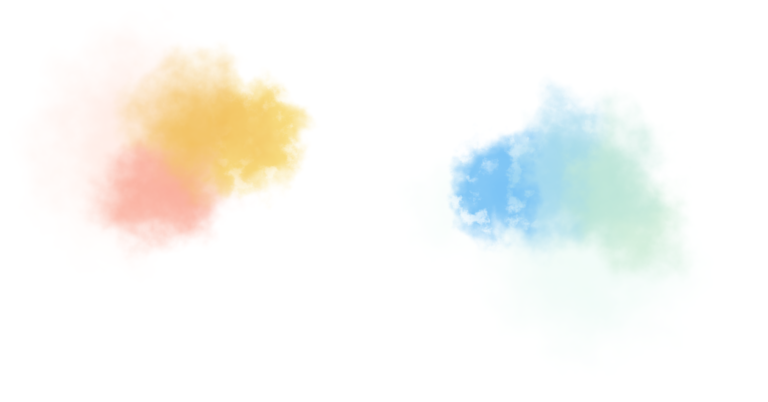
This background is drawn by a Shadertoy shader. Its source:

```glsl
// Two watercolour clouds on white paper: coral and gold upper left, blue and mint right.
// Each cloud layers soft tilted ellipses whose edges are feathered by warping space
// with gradient noise; finer noise lifts pigment off to leave pale blooms.

const vec3 PAPER  = vec3(1.0);
const vec3 BLUSH  = vec3(1.00, 0.91, 0.88);
const vec3 CORAL  = vec3(0.98, 0.68, 0.61);
const vec3 GOLD   = vec3(0.95, 0.76, 0.38);
const vec3 LEMON  = vec3(0.97, 0.86, 0.49);
const vec3 AZURE  = vec3(0.49, 0.77, 0.96);
const vec3 SKY    = vec3(0.62, 0.84, 0.94);
const vec3 MINT   = vec3(0.74, 0.90, 0.85);
const vec3 SAGE   = vec3(0.79, 0.92, 0.83);
const vec3 MIST   = vec3(0.92, 0.98, 0.96);

const float DESIGN_ASPECT = 512.0 / 268.0;
const float BILLOW_SCALE  = 8.0;   // size of the large edge lobes
const float BILLOW_AMOUNT = 0.10;
const float FEATHER_SCALE = 27.0;  // size of the fine edge wisps
const float FEATHER_AMOUNT = 0.025;
const float BLOOM_SCALE   = 23.0;  // size of the pale blooms
const float MOTTLE_AMOUNT = 0.16;  // uneven pigment density

vec2 gradientAt(vec2 cell) {
    vec3 h = fract(cell.xyx * vec3(0.1031, 0.1030, 0.0973));
    h += dot(h, h.yzx + 33.33);
    float angle = 6.28318 * fract((h.x + h.y) * h.z);
    return vec2(cos(angle), sin(angle));
}

float gradientNoise(vec2 p) {
    vec2 i = floor(p), f = fract(p);
    vec2 u = f * f * f * (f * (f * 6.0 - 15.0) + 10.0);
    vec2 e = vec2(0.0, 1.0);
    float a = dot(gradientAt(i), f);
    float b = dot(gradientAt(i + e.yx), f - e.yx);
    float c = dot(gradientAt(i + e.xy), f - e.xy);
    float d = dot(gradientAt(i + e.yy), f - e.yy);
    return mix(mix(a, b, u.x), mix(c, d, u.x), u.y);
}

float fbm(vec2 p) {
    float sum = 0.0, amplitude = 0.6;
    for (int octave = 0; octave < 4; octave++) {
        sum += amplitude * gradientNoise(p);
        p = mat2(1.6, 1.2, -1.2, 1.6) * p + 7.3;
        amplitude *= 0.5;
    }
    return sum;
}

vec2 fbm2(vec2 p) {
    return vec2(fbm(p), fbm(p + vec2(31.7, 12.4)));
}

// Lays one pigment over the base; texture holds bloom and mottle noise
vec3 wash(vec3 base, vec2 p, vec2 centre, vec2 radius, float tilt, vec3 pigment,
          float opacity, float softness, float bloom, vec2 texture2) {
    float c = cos(tilt), s = sin(tilt);
    vec2 q = mat2(c, -s, s, c) * (p - centre) / radius;
    float d = length(q);
    float cover = 1.0 - smoothstep(1.0 - softness, 1.0 + 0.35 * softness, d);
    float lifted = smoothstep(-0.02, 0.30, texture2.x) * smoothstep(0.0, 0.8, d);
    cover *= (1.0 - bloom * lifted) * (1.0 + MOTTLE_AMOUNT * texture2.y);
    return mix(base, pigment, clamp(opacity * cover, 0.0, 1.0));
}

void mainImage(out vec4 fragColor, in vec2 fragCoord) {
    // Height is one unit; width is fitted to the design aspect
    vec2 p = fragCoord / iResolution.xy * vec2(DESIGN_ASPECT, 1.0);

    // Shared distortion and pigment texture
    vec2 w = p + BILLOW_AMOUNT * fbm2(p * BILLOW_SCALE)
               + FEATHER_AMOUNT * fbm2(p * FEATHER_SCALE + 5.0);
    vec2 t = vec2(fbm(p * BLOOM_SCALE + 3.0), fbm(p * BILLOW_SCALE * 1.5 + 19.0));

    vec3 colour = PAPER;

    // Warm cloud
    colour = wash(colour, w, vec2(0.31, 0.65), vec2(0.22, 0.27), -0.20, BLUSH, 0.75, 0.85, 0.15, t);
    colour = wash(colour, w, vec2(0.41, 0.53), vec2(0.19, 0.13),  0.30, CORAL, 0.92, 0.75, 0.10, t);
    colour = wash(colour, w, vec2(0.63, 0.67), vec2(0.13, 0.15),  0.20, LEMON, 0.95, 0.50, 0.55, t);
    colour = wash(colour, w, vec2(0.50, 0.69), vec2(0.18, 0.16), -0.35, GOLD,  0.92, 0.80, 0.10, t);

    // Cool cloud
    colour = wash(colour, w, vec2(1.46, 0.36), vec2(0.26, 0.25), -0.30, MIST,  0.65, 0.80, 0.15, t);
    colour = wash(colour, w, vec2(1.11, 0.49), vec2(0.10, 0.13), -0.30, MIST,  0.30, 0.80, 0.20, t);
    colour = wash(colour, w, vec2(1.58, 0.45), vec2(0.13, 0.14),  0.30, SAGE,  0.75, 0.75, 0.20, t);
    colour = wash(colour, w, vec2(1.48, 0.55), vec2(0.17, 0.18), -0.50, MINT,  0.95, 0.65, 0.10, t);
    colour = wash(colour, w, vec2(1.41, 0.66), vec2(0.09, 0.11), -0.30, SKY,   0.60, 0.70, 0.45, t);
    colour = wash(colour, w, vec2(1.34, 0.54), vec2(0.12, 0.15),  0.00, SKY,   0.85, 0.75, 0.10, t);
    colour = wash(colour, w, vec2(1.23, 0.54), vec2(0.11, 0.14),  0.00, AZURE, 0.97, 0.45, 0.75, t);

    fragColor = vec4(colour, 1.0);
}
```
